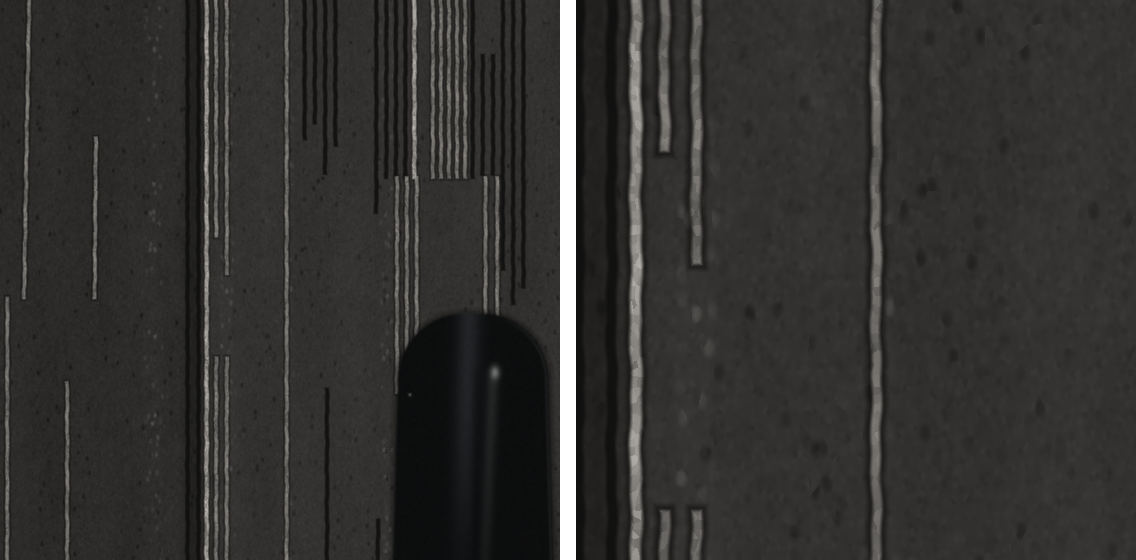
Left: the whole. Right: its middle third, enlarged.
A Shadertoy shader for this texture:

```glsl
float hash(vec2 p) {
    return fract(sin(dot(p, vec2(127.1, 311.7))) * 43758.55);
}

// Cellular noise: distance to the nearest seed, and that seed's random value
vec2 cells(vec2 p) {
    vec2 base = floor(p), best = vec2(9.0, 0.0);
    for (int y = -1; y <= 1; y++)
    for (int x = -1; x <= 1; x++) {
        vec2 id = base + vec2(x, y);
        vec2 seed = id + vec2(hash(id), hash(id + 57.3));
        float d = length(p - seed);
        if (d < best.x) best = vec2(d, hash(id + 19.7));
    }
    return best;
}

// Distance to a row of upright threads; ragged lifts the lower ends at random
float threads(vec2 p, float x, float gap, float count, float bottom, float top, float ragged) {
    float i = clamp(round((p.x - x) / gap), 0.0, count - 1.0);
    float low = bottom + ragged * hash(vec2(i, x));
    return max(abs(p.x - x - i * gap), max(low - p.y, p.y - top));
}

float thread(vec2 p, float x, float bottom, float top) {
    return threads(p, x, 1.0, 1.0, bottom, top, 0.0);
}

float glow(float d, float width) {
    return exp(-d * d / (width * width));
}

void mainImage(out vec4 fragColor, in vec2 fragCoord) {
    vec2 uv = fragCoord / iResolution.xy;
    float aa = 1.0 / iResolution.y;

    // Mottled carpet ground, darker on the left
    vec2 fleck = cells(uv * vec2(125.0, 80.0));
    vec2 fine = cells(uv * vec2(260.0, 190.0) + 31.0);
    vec2 patchy = cells(uv * vec2(38.0, 24.0) + 7.0);
    float tone = mix(0.166, 0.193, smoothstep(0.24, 0.42, uv.x));
    tone += 0.008 * sin(uv.x * 41.0 + 1.0) * sin(uv.y * 5.0 + uv.x * 9.0);
    tone += 0.012 * (patchy.y - 0.5) * smoothstep(0.9, 0.2, patchy.x);
    float spot = smoothstep(0.65, 0.1, fleck.x);
    tone += spot * (0.03 * (fleck.y - 0.5) - 0.07 * smoothstep(0.9, 1.0, fleck.y));
    tone += 0.035 * (fine.y - 0.5) * smoothstep(0.8, 0.1, fine.x);

    // Worn columns with brighter flecks
    float worn = glow(uv.x - 0.275, 0.016) + glow(uv.x - 0.405, 0.012)
               + glow(uv.x - 0.515, 0.008) + glow(uv.x - 0.692, 0.012);
    tone += worn * (0.008 + 0.11 * spot * smoothstep(0.72, 1.0, fract(fleck.y * 7.3)));

    // Slight wobble of the weave
    vec2 p = uv;
    p.x += 0.0005 * sin(uv.y * 83.0) + 0.0004 * sin(uv.y * 211.0 + uv.x * 30.0);

    // Dark threads
    float dark = threads(p, 0.335, 0.0195, 2.0, -0.1, 1.1, 0.0);
    dark = min(dark, threads(p, 0.544, 0.0183, 4.0, 0.68, 1.1, 0.15));
    dark = min(dark, threads(p, 0.690, 0.0170, 3.0, 0.684, 1.1, 0.0));
    dark = min(dark, thread(p, 0.672, 0.622, 1.1));
    dark = min(dark, thread(p, 0.844, 0.684, 1.1));
    dark = min(dark, threads(p, 0.862, 0.0183, 2.0, 0.69, 0.90, 0.0));
    dark = min(dark, threads(p, 0.898, 0.0183, 3.0, 0.43, 1.1, 0.12));
    dark = min(dark, thread(p, 0.584, -0.1, 0.304));
    dark = min(dark, thread(p, 0.675, -0.1, 0.07));
    tone *= 1.0 - 0.3 * glow(uv.x - 0.345, 0.017);
    tone = mix(tone, 0.055, 0.88 * (1.0 - smoothstep(0.0015, 0.0042 + aa, dark)));

    // Pale threads, with a few strong ones
    float pale = thread(p, 0.043 + 0.017 * (uv.y - 0.469), 0.469, 1.1);
    pale = min(pale, thread(p, 0.169 + 0.008 * (uv.y - 0.469), 0.469, 0.753));
    pale = min(pale, thread(p, 0.013, -0.1, 0.467));
    pale = min(pale, thread(p, 0.120, -0.1, 0.316));
    pale = min(pale, thread(p, 0.512, -0.1, 1.1));
    pale = min(pale, threads(p, 0.386, 0.019, 2.0, 0.505, 1.1, 0.2));
    pale = min(pale, threads(p, 0.386, 0.019, 2.0, -0.1, 0.36, 0.0));
    pale = min(pale, threads(p, 0.773, 0.0144, 5.0, 0.684, 1.1, 0.0));
    pale = min(pale, threads(p, 0.709, 0.0175, 3.0, 0.30, 0.682, 0.0));
    pale = min(pale, threads(p, 0.867, 0.021, 2.0, 0.40, 0.682, 0.0));
    float strong = min(thread(p, 0.369, -0.1, 1.1), thread(p, 0.740, 0.684, 1.1));
    float light = min(pale, strong);
    tone *= 1.0 - 0.5 * (1.0 - smoothstep(0.003, 0.0085, light));
    float sheen = 0.9 + 0.25 * (fine.y - 0.5) + 0.08 * sin(uv.y * 61.0 + uv.x * 40.0);
    tone = mix(tone, 0.47 * sheen, 1.0 - smoothstep(0.0011, 0.0038 + aa, pale));
    tone = mix(tone, 0.62 * sheen, 1.0 - smoothstep(0.0015, 0.0043 + aa, strong));
    vec3 color = tone * vec3(1.025, 1.0, 0.965);

    // Glossy dark rounded object
    vec2 halfSize = vec2(mix(0.143, 0.131, uv.y / 0.44), 0.44);
    vec2 q = abs(uv - vec2(0.845, 0.0)) - halfSize + 0.115;
    float body = length(max(q, 0.0)) + min(max(q.x, q.y), 0.0) - 0.115;
    color *= 1.0 - 0.3 * (1.0 - smoothstep(0.0, 0.014, body));
    vec3 gloss = vec3(0.047, 0.050, 0.052) + 0.008 * (fine.y - 0.5);
    gloss += vec3(0.085, 0.088, 0.098) * glow(uv.x - 0.825 - 0.03 * uv.y, 0.021)
           * smoothstep(-0.15, 0.35, uv.y);
    float ridge = smoothstep(0.36, 0.32, uv.y) * (0.35 + 1.3 * uv.y);
    gloss += 0.12 * ridge * glow(uv.x - 0.866 - 0.045 * uv.y, 0.011);
    gloss -= 0.022 * glow(uv.x - 0.851, 0.008) * ridge;
    gloss += 0.32 * glow(length((uv - vec2(0.884, 0.335)) * vec2(1.0, 0.7)), 0.008);
    gloss += 0.25 * glow(length(uv - vec2(0.732, 0.295)), 0.003);
    gloss += 0.05 * glow(body + 0.004, 0.003) * smoothstep(0.86, 0.98, uv.x);
    color = mix(color, gloss, 1.0 - smoothstep(-0.002 - aa, 0.002 + aa, body));

    fragColor = vec4(clamp(color, 0.0, 1.0), 1.0);
}
```
